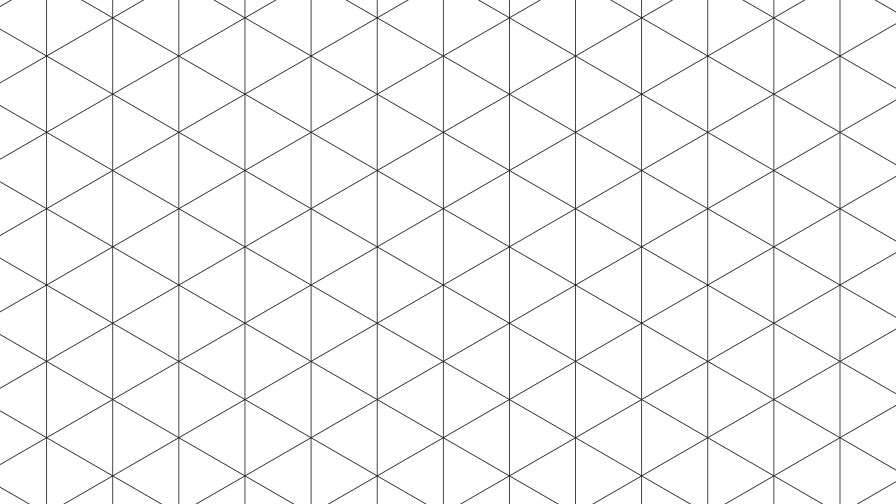
A Shadertoy shader for this pattern:

```glsl
// Share of a pixel covered by a line, for a distance to its centre
float lineCoverage(float dist, float width, float pixel) {
    return clamp(0.5 * (width + pixel) - dist, 0.0, min(width, pixel)) / pixel;
}

// Distance to the nearest of evenly spaced parallel lines
float parallelLines(float position, float spacing) {
    return abs(fract(position / spacing + 0.5) - 0.5) * spacing;
}

void mainImage(out vec4 fragColor, in vec2 fragCoord) {
    float pixel = 1.0 / iResolution.y;
    vec2 fromVertex = fragCoord * pixel - vec2(0.7484, 0.5102);

    // Three line families, 60 degrees apart, form the triangles
    float paper = 1.0;
    for (int i = 0; i < 3; i++) {
        float angle = radians(60.0 * float(i));
        vec2 normal = vec2(cos(angle), sin(angle));
        float dist = parallelLines(dot(fromVertex, normal), 0.13118);
        paper *= 1.0 - lineCoverage(dist, 0.0016, pixel);
    }

    vec3 ink = vec3(0.1);
    fragColor = vec4(mix(ink, vec3(1.0), paper), 1.0);
}
```
